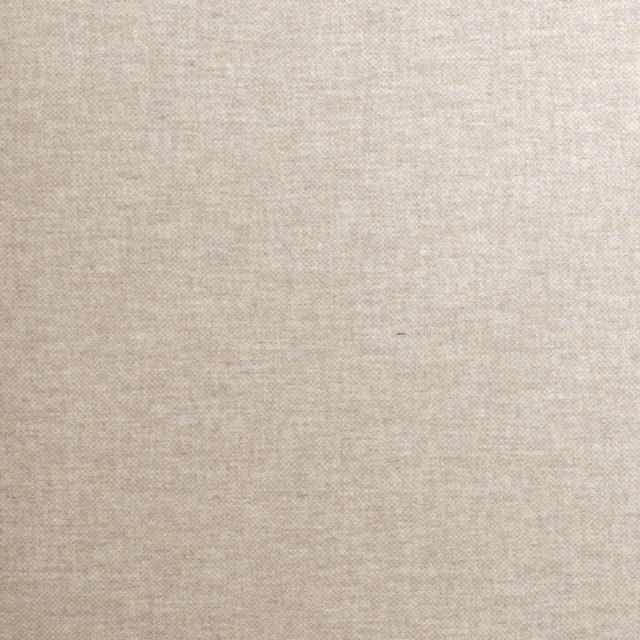
Give the GLSL for this texture, as a WebGL 2 fragment shader.

```glsl
#version 300 es
precision highp float;

uniform vec2 u_resolution;
out vec4 fragColor;

float hash(vec2 p) {
    return fract(sin(dot(p, vec2(12.9898, 78.233))) * 43758.5453);
}

// Smooth value noise, centred on zero
float noise(vec2 p) {
    vec2 cell = floor(p);
    vec2 f = fract(p);
    f = f * f * (3.0 - 2.0 * f);
    float low = mix(hash(cell), hash(cell + vec2(1.0, 0.0)), f.x);
    float high = mix(hash(cell + vec2(0.0, 1.0)), hash(cell + vec2(1.0, 1.0)), f.x);
    return mix(low, high, f.y) - 0.5;
}

// Broad light falling from the upper right
float lighting(vec2 uv) {
    vec2 glow = uv - vec2(0.92, 0.76);
    float light = 0.797 + 0.095 * (uv.x - 0.5) + 0.09 * (uv.y - 0.5);
    light += 0.02 * exp(-7.0 * dot(glow, glow));
    light -= 0.02 * smoothstep(0.1, 0.0, uv.x);
    return light + 0.012 * noise(uv * vec2(3.0, 5.0) + 7.0);
}

// Plain weave: raised crossings alternate like a checkerboard
float weave(vec2 thread) {
    vec2 wave = cos(3.14159 * thread);
    float strength = 0.03 + 0.024 * noise(thread * 0.5 + 13.0);
    return strength * wave.x * wave.y;
}

// Uneven yarn: thin weft slubs, short warp lines and fine fibre grain
float yarn(vec2 uv, vec2 thread) {
    float slubs = 0.05 * noise(vec2(uv.x * 24.0, thread.y));
    slubs += 0.045 * noise(vec2(uv.x * 80.0 + 31.0, thread.y * 1.3 + 17.0));
    float warp = 0.04 * noise(vec2(thread.x * 1.1 + 43.0, uv.y * 36.0));
    float grain = 0.085 * noise(thread * 1.8 + 91.0);
    return slubs + warp + grain;
}

void main() {
    vec2 uv = gl_FragCoord.xy / u_resolution;
    float threadCount = 236.0;

    // Slight drift keeps the threads from lying perfectly straight
    vec2 drift = vec2(noise(uv * vec2(9.0, 6.0)), noise(uv * vec2(5.0, 9.0) + 20.0));
    vec2 thread = uv * threadCount + drift * 1.6;

    float tone = lighting(uv) + yarn(uv, thread) + weave(thread);

    // Shaded linen to pale linen
    vec3 color = mix(vec3(0.71, 0.65, 0.59), vec3(0.87, 0.84, 0.80), (tone - 0.71) / 0.16);

    // Tan and grey fibres
    float tint = noise(vec2(uv.x * 75.0 + 63.0, thread.y * 1.2 + 11.0));
    color += tint * vec3(0.018, 0.0, -0.028);
    float darkFibre = smoothstep(0.32, 0.48, noise(vec2(uv.x * 90.0, thread.y * 1.2 + 57.0)));
    color -= 0.06 * darkFibre;

    // One short dark fleck caught in the weft
    vec2 fleck = (uv - vec2(0.626, 0.478)) / vec2(0.011, 0.0026);
    float fleckMask = smoothstep(1.0, 0.3, length(fleck)) * (0.7 + 0.9 * noise(thread));
    color = mix(color, vec3(0.30, 0.24, 0.21), 0.8 * fleckMask);

    fragColor = vec4(clamp(color, 0.0, 1.0), 1.0);
}
```
